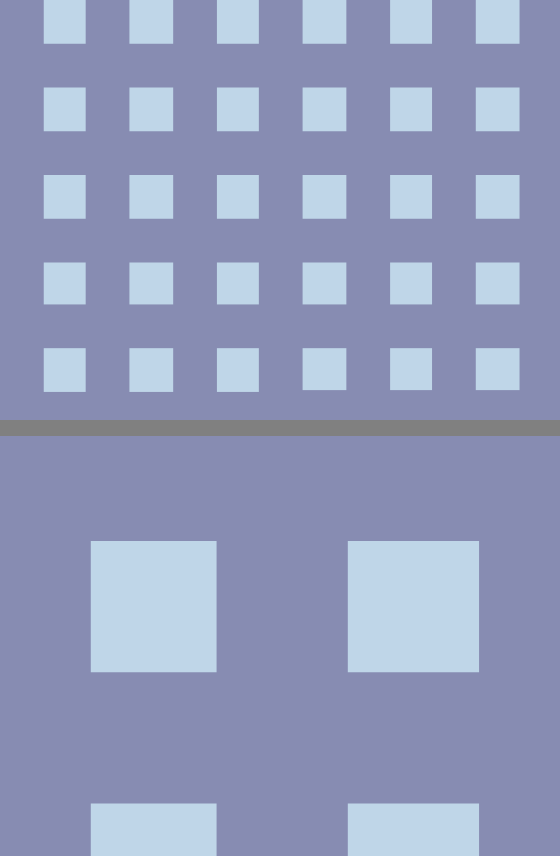
Top: the whole. Bottom: its middle third, enlarged.
Reproduce this pattern procedurally as a WebGL 2 fragment shader.

```glsl
#version 300 es
precision highp float;
// Pale squares in six columns and five rows on a slate violet ground.
// Cells come from a regular pitch; edges are snapped to a coarse lattice,
// which gives the slight differences of size between the squares.

uniform vec2 u_resolution;
out vec4 fragColor;

const vec3 GROUND = vec3(0.530, 0.550, 0.700);
const vec3 SQUARE = vec3(0.750, 0.840, 0.910);
const float LATTICE_ROWS = 230.4;         // lattice units in the canvas height
const vec2 PITCH = vec2(47.5, 47.85);     // spacing of the squares
const vec2 FIRST_START = vec2(23.5, 0.0); // left and top of the first square
const vec2 FIRST_END = vec2(47.0, 23.9);  // right and bottom of the first square
const vec2 SHORT_FROM = vec2(3.0, 4.0);   // cells from here on lose one unit of height

// Round to the nearest lattice line, halves upward
vec2 snap(vec2 v) {
  return floor(v + 0.5);
}

void main() {
  // Lattice position, measured from the upper left
  float pixel = LATTICE_ROWS / u_resolution.y;
  vec2 p = vec2(gl_FragCoord.x, u_resolution.y - gl_FragCoord.y) * pixel;

  // Cell index, with each square centred in its cell
  vec2 middle = 0.5 * (FIRST_START + FIRST_END);
  vec2 cell = floor((p - middle) / PITCH + 0.5);

  // Snapped bounds of the square
  vec2 low = snap(FIRST_START + cell * PITCH);
  vec2 high = snap(FIRST_END + cell * PITCH);
  high.y -= step(SHORT_FROM.x, cell.x) * step(SHORT_FROM.y, cell.y);

  // Pixel coverage along each axis
  vec2 inside = min(p - low, high - p);
  vec2 cover = clamp(inside / pixel + 0.5, 0.0, 1.0);

  fragColor = vec4(mix(GROUND, SQUARE, cover.x * cover.y), 1.0);
}
```
